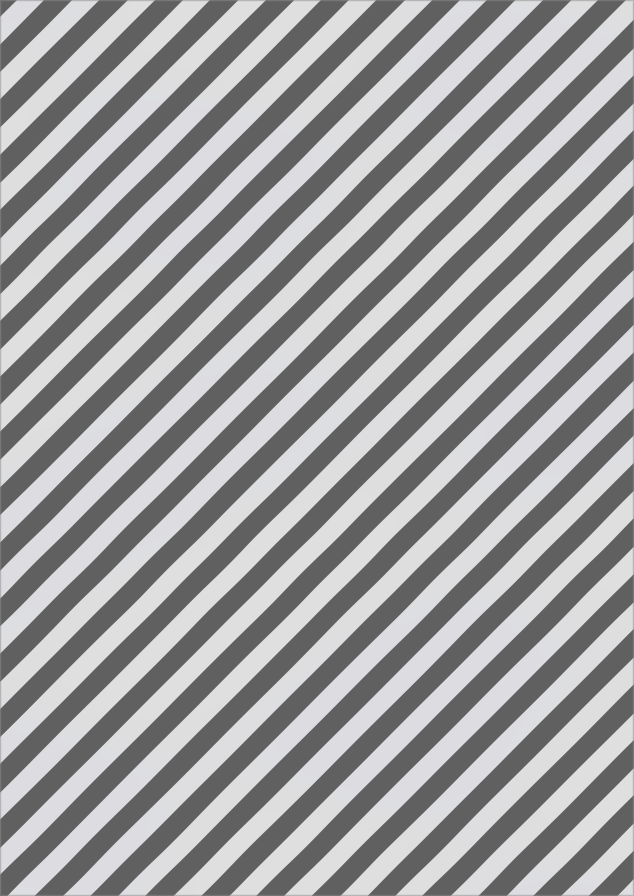
Give the GLSL for this pattern, as a Shadertoy shader.

```glsl
// Diagonal light grey stripes on a dark grey ground, rising to the right.

const float STRIPES_PER_HEIGHT = 16.17;

// Slight unevenness of the cut edges, in stripe periods.
float edgeWobble(vec2 p) {
    return 0.006 * sin(43.0 * p.x + 3.0 * sin(17.0 * p.y))
         + 0.004 * sin(91.0 * p.y - 37.0 * p.x);
}

// Soft drift between neutral and cool grey, from 0 to 1.
float coolDrift(vec2 p) {
    float waves = sin(13.0 * p.x + 2.0 * sin(7.0 * p.y)) + sin(19.0 * p.y - 5.0 * p.x);
    return smoothstep(-1.0, 1.0, waves);
}

void mainImage(out vec4 fragColor, in vec2 fragCoord) {
    vec2 p = fragCoord / iResolution.y;
    float aspect = iResolution.x / iResolution.y;

    // Stripe coordinate, counted from the upper left corner
    float across = (p.x + 1.0 - p.y) * STRIPES_PER_HEIGHT + edgeWobble(p);
    float fromCentre = abs(fract(across - 1.05) - 0.5);
    float soft = 0.9 * STRIPES_PER_HEIGHT / iResolution.y;
    float light = 1.0 - smoothstep(-soft, soft, fromCentre - 0.245);

    // Stripe and ground colours
    vec3 pale = mix(vec3(0.870, 0.873, 0.870), vec3(0.868, 0.868, 0.884), coolDrift(p));
    vec3 color = mix(vec3(0.378), pale, light);

    // Faint hairline along the sheet's edge
    vec2 inset = min(p, vec2(aspect, 1.0) - p);
    float rim = 1.0 - smoothstep(0.0005, 0.0022, min(inset.x, inset.y));
    color = mix(color, vec3(0.55), 0.5 * rim);

    fragColor = vec4(color, 1.0);
}
```
